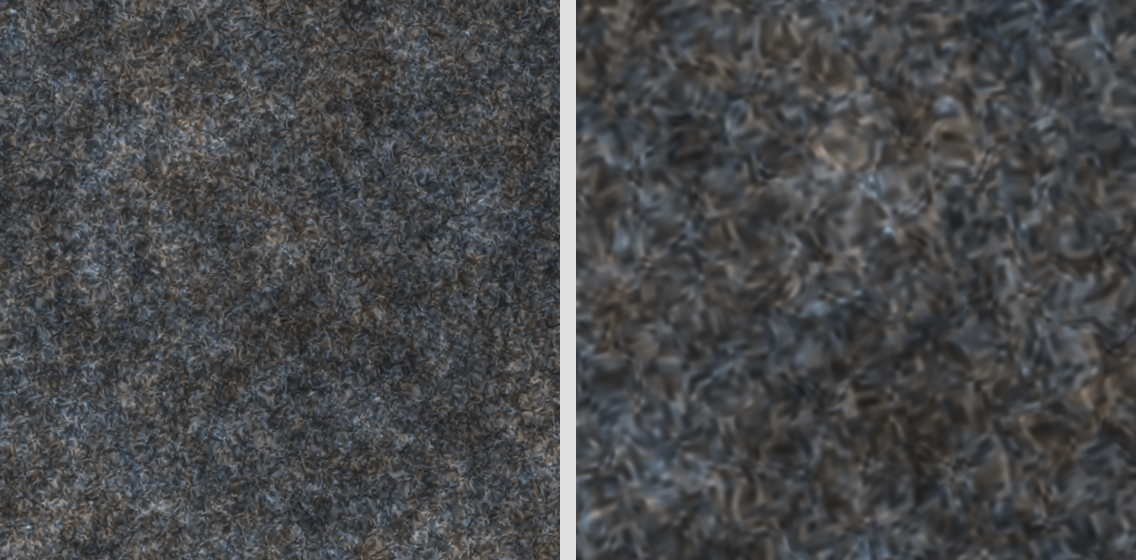
Left, the full canvas; right, a detail of the centre.
This texture is drawn by a Shadertoy shader. Its source:

```glsl
// Dark weathered stone: fine gritty grain, soft clouding, blue and brown flecks.

const vec3 STONE_COLOR = vec3(0.279, 0.283, 0.289);
const vec3 COOL_SHIFT = vec3(-0.085, 0.005, 0.095); // added for blue, subtracted for brown
const vec3 PEBBLE_COLOR = vec3(0.36, 0.42, 0.48);

const float CLOUD_SCALE = 5.0;      // features per canvas height
const float CLOUD_CONTRAST = 0.13;
const float GRAIN_SCALE = 52.0;
const float GRAIN_CONTRAST = 0.17;
const float WARP_SCALE = 58.0;
const float WARP_AMOUNT = 0.004;
const float CREVICE_SCALE = 34.0;
const float CREVICE_DEPTH = 0.30;
const float SCRATCH_STRENGTH = 0.16;
const float PEBBLE_SCALE = 26.0;
const float PEBBLE_SHARE = 0.12;

const mat2 OCTAVE_TURN = mat2(0.8, 0.6, -0.6, 0.8);

// Integer hash of a cell, 0 to 1
float hash(vec2 cell, uint seed) {
    uvec2 q = uvec2(ivec2(cell)) * uvec2(1597u, 3571u);
    uint h = q.x ^ (q.y + seed * 7919u + (q.x << 11));
    h = (h ^ (h >> 16)) * 73244475u;
    h = (h ^ (h >> 15)) * 73244475u;
    h ^= h >> 16;
    return float(h & 65535u) / 65535.0;
}

// Smooth value noise, -1 to 1
float noise(vec2 p, uint seed) {
    vec2 cell = floor(p);
    vec2 f = p - cell;
    f = f * f * (3.0 - 2.0 * f);
    float low = mix(hash(cell, seed), hash(cell + vec2(1, 0), seed), f.x);
    float high = mix(hash(cell + vec2(0, 1), seed), hash(cell + vec2(1, 1), seed), f.x);
    return 2.0 * mix(low, high, f.y) - 1.0;
}

// Turned octaves; gain sets how strongly the finer ones count
float octaves(vec2 p, float gain, uint seed) {
    float sum = 0.0;
    float weight = 1.0;
    for (uint i = 0u; i < 3u; i++) {
        sum += weight * noise(p, seed + i);
        p = OCTAVE_TURN * p * 2.07 + 3.7;
        weight *= gain;
    }
    return sum;
}

// Thin broken cracks where noise crosses zero
float crevices(vec2 p) {
    float line = 1.0 - smoothstep(0.0, 0.16, abs(noise(OCTAVE_TURN * p * CREVICE_SCALE, 21u)));
    return line * smoothstep(0.1, 0.7, noise(p * 13.0, 22u));
}

// Faint upright streaks in a few patches
float scratches(vec2 p) {
    float patchMask = smoothstep(0.25, 0.8, noise(p * vec2(9.0, 4.0), 25u));
    return patchMask * noise(p * vec2(125.0, 11.0), 26u);
}

// Scattered round pebbles: x is coverage, y is shading from above
vec2 pebbles(vec2 p) {
    vec2 grid = p * PEBBLE_SCALE;
    vec2 cell = floor(grid);
    vec2 center = 0.3 + 0.4 * vec2(hash(cell, 31u), hash(cell, 32u));
    float radius = mix(0.08, 0.22, hash(cell, 33u));
    vec2 offset = (grid - cell - center) / radius;
    float present = step(hash(cell, 34u), PEBBLE_SHARE);
    float cover = present * (1.0 - smoothstep(0.5, 1.25, length(offset)));
    return vec2(cover, clamp(offset.y - 0.3 * offset.x, -1.0, 1.0));
}

void mainImage(out vec4 fragColor, in vec2 fragCoord) {
    vec2 p = fragCoord / iResolution.y;
    vec2 warp = vec2(noise(p * WARP_SCALE, 1u), noise(p * WARP_SCALE, 2u));
    vec2 rough = p + WARP_AMOUNT * warp;

    // Brightness relief, built in log space for bright flecks and deep pits
    float relief = CLOUD_CONTRAST * octaves(p * CLOUD_SCALE, 1.0, 5u);
    relief += GRAIN_CONTRAST * octaves(rough * GRAIN_SCALE, 1.55, 10u);
    relief -= CREVICE_DEPTH * crevices(rough);
    relief += SCRATCH_STRENGTH * scratches(rough);

    // Cool and warm mineral tint
    float tint = 0.6 * noise(p * 12.0, 41u) + 0.6 * noise(rough * 45.0, 42u)
               + 0.8 * noise(rough * 130.0, 43u);
    vec3 color = STONE_COLOR * (1.0 + COOL_SHIFT * tint);

    vec2 pebble = pebbles(rough);
    color = mix(color, PEBBLE_COLOR * (1.0 + 0.35 * pebble.y), 0.6 * pebble.x);

    fragColor = vec4(clamp(color * exp(relief), 0.0, 1.0), 1.0);
}
```
